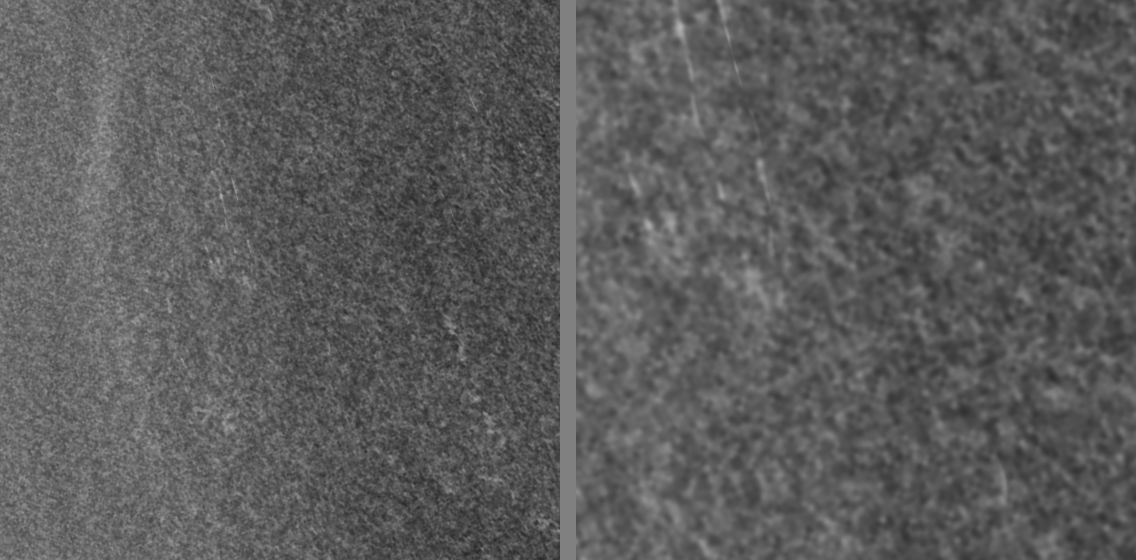
Left, the full canvas; right, a detail of the centre.
Reproduce this texture procedurally as a Shadertoy shader.

```glsl
// A grey, grainy surface that darkens from left to right, with faint slanted streaks.
// A smooth tone ramp carries stretched value noise: broad streaks that follow a
// curved flow, short slanted grain, fine speckle and thin broken bright threads.

float hash(vec2 cell) {
    return fract(sin(dot(cell, vec2(127.1, 311.7))) * 43758.5453);
}

// Smooth value noise, centred on zero
float noise(vec2 p) {
    vec2 cell = floor(p);
    vec2 f = fract(p);
    f = f * f * (3.0 - 2.0 * f);
    float low = mix(hash(cell), hash(cell + vec2(1.0, 0.0)), f.x);
    float high = mix(hash(cell + vec2(0.0, 1.0)), hash(cell + vec2(1.0, 1.0)), f.x);
    return mix(low, high, f.y) - 0.5;
}

vec2 rotate(vec2 p, float angle) {
    float c = cos(angle);
    float s = sin(angle);
    return vec2(c * p.x - s * p.y, s * p.x + c * p.y);
}

// Coordinates (across, along) of lines upright at the left and slanted at the right
vec2 flowCoords(vec2 p, float bend) {
    return vec2(p.x * (1.0 + bend * p.y), p.y - 0.5 * bend * p.x * p.x);
}

// Tone ramp from the light left side to the dark upper right
float baseTone(vec2 p, float lightTone, float darkTone) {
    float ramp = p.x + 0.15 * (p.y - 0.5);
    return mix(lightTone, darkTone, smoothstep(0.08, 0.8, ramp));
}

// Soft bright band around a slightly leaning line
float softBand(vec2 p, vec2 centre, float lean, vec2 size) {
    vec2 d = p - centre;
    d.x -= lean * d.y;
    d /= size;
    return exp(-dot(d, d));
}

// Wide and narrow mottling, drawn out along the flow
float streaks(vec2 flow) {
    return 0.55 * noise(flow * vec2(9.0, 2.5) + 7.3)
         + 0.6 * noise(flow * vec2(26.0, 6.0) + 31.7);
}

// Short grain in two sizes, slightly longer along the slant
float slantedGrain(vec2 p, float angle) {
    vec2 coarse = rotate(p, angle) * vec2(80.0, 130.0);
    vec2 small = rotate(p, angle - 0.3) * vec2(125.0, 185.0);
    return 0.6 * noise(coarse + 13.1) + 0.75 * noise(small + 83.6);
}

// Speckle made of two turned layers, to hide the noise lattice
float fineGrain(vec2 p) {
    return 0.75 * noise(rotate(p, 0.4) * 215.0 + 5.9)
         + 0.75 * noise(rotate(p, 1.1) * 265.0 + 47.2);
}

// Thin bright lines along the flow, broken up by patches and by the grain
float threads(vec2 flow, float grain) {
    flow.x += 0.012 * noise(flow * 40.0 + 19.8);
    float line = 1.0 - smoothstep(0.0, 0.09, abs(noise(flow * vec2(24.0, 5.0) + 61.4)));
    float patches = smoothstep(-0.02, 0.3, noise(flow * vec2(13.0, 7.0) + 3.7));
    return line * patches * smoothstep(-0.25, 0.3, grain);
}

void mainImage(out vec4 fragColor, in vec2 fragCoord) {
    vec2 p = fragCoord / iResolution.y;
    const float slant = 0.95;
    const float flowBend = 0.9;

    vec2 flow = flowCoords(p, flowBend);
    float roughness = smoothstep(0.05, 0.5, p.x);
    float grain = slantedGrain(p, slant);
    float speckle = fineGrain(p);

    // Broad shading
    float tone = baseTone(p, 0.424, 0.305);
    tone += 0.075 * softBand(p, vec2(0.178, 0.74), 0.16, vec2(0.026, 0.2));
    tone += 0.03 * softBand(p, vec2(0.19, 0.4), -0.3, vec2(0.035, 0.07));
    tone += 0.02 * softBand(p, vec2(0.8, 0.2), -0.8, vec2(0.18, 0.18));
    tone += 0.065 * streaks(flow);

    // Grain turns coarser and stronger toward the right
    float relief = mix(0.07, 0.165, roughness) * grain
                 + mix(0.18, 0.155, roughness) * speckle;

    // Light grains stand out more than dark ones
    tone += relief + 1.2 * relief * relief;
    tone += mix(0.03, 0.13, roughness) * threads(flow, grain);

    fragColor = vec4(vec3(clamp(tone, 0.0, 1.0)), 1.0);
}
```
